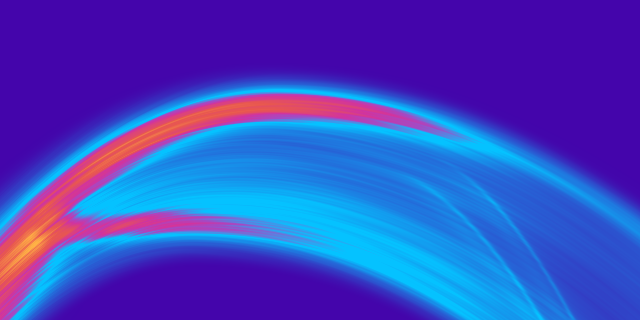
Give the GLSL for this background, as a WebGL 2 fragment shader.

```glsl
#version 300 es
precision highp float;
// A glowing arched ribbon that forks from a hot stem at the lower left.
// Parabolic arches give signed distances; their glows add up to one heat
// value, streaked by gradient noise along the arches and mapped to colour.

uniform vec2 u_resolution;
out vec4 fragColor;

vec2 hashGradient(vec2 cell) {
    vec3 q = fract(cell.xyx * vec3(0.1031, 0.103, 0.0973));
    q += dot(q, q.yzx + 33.33);
    return fract((q.xx + q.yz) * q.zy) * 2.0 - 1.0;
}

float gradientNoise(vec2 p) {
    vec2 cell = floor(p);
    vec2 f = p - cell;
    vec2 w = f * f * f * (f * (f * 6.0 - 15.0) + 10.0);
    vec2 e = vec2(0.0, 1.0);
    float a = dot(hashGradient(cell), f);
    float b = dot(hashGradient(cell + e.yx), f - e.yx);
    float c = dot(hashGradient(cell + e.xy), f - e.xy);
    float d = dot(hashGradient(cell + e.yy), f - e.yy);
    return mix(mix(a, b, w.x), mix(c, d, w.x), w.y);
}

// Height of an arch with its own curvature on each side of the peak.
float archHeight(float x, vec2 peak, vec2 bend) {
    float d = x - peak.x;
    return peak.y - (d < 0.0 ? bend.x : bend.y) * d * d;
}

// Approximate signed distance to an arch, positive above it.
float archDistance(vec2 p, vec2 peak, vec2 bend) {
    float d = p.x - peak.x;
    float slope = 2.0 * d * (d < 0.0 ? bend.x : bend.y);
    return (p.y - archHeight(p.x, peak, bend)) / sqrt(1.0 + slope * slope);
}

float segmentDistance(vec2 p, vec2 a, vec2 b) {
    vec2 ab = b - a;
    return length(p - a - ab * clamp(dot(p - a, ab) / dot(ab, ab), 0.0, 1.0));
}

float glow(float distance, float width) {
    float r = distance / width;
    return exp(-r * r);
}

float ramp(float from, float to, float x) {
    return clamp((x - from) / (to - from), 0.0, 1.0);
}

vec3 heatColor(float h) {
    vec3 c = mix(vec3(0.265, 0.02, 0.67), vec3(0.15, 0.39, 0.84), ramp(0.0, 0.28, h));
    c = mix(c, vec3(0.02, 0.76, 1.0), ramp(0.28, 0.47, h));
    c = mix(c, vec3(0.64, 0.29, 0.77), ramp(0.51, 0.61, h));
    c = mix(c, vec3(0.82, 0.20, 0.62), ramp(0.61, 0.69, h));
    c = mix(c, vec3(0.91, 0.34, 0.31), ramp(0.69, 0.83, h));
    return mix(c, vec3(1.0, 0.70, 0.27), ramp(0.83, 1.02, h));
}

// Two steep thin folds crossing the right half of the ribbon.
float foldLines(vec2 p) {
    float sum = 0.0;
    for (int i = 0; i < 2; i++) {
        float k = float(i);
        vec2 peak = mix(vec2(1.2, 0.55), vec2(1.08, 0.5), k);
        float d = archDistance(p, peak, vec2(mix(1.57, 1.33, k)));
        float fade = smoothstep(0.12, 0.4, p.x - peak.x);
        sum += fade * (0.09 * glow(d, 0.007) + 0.05 * glow(d + 0.025, 0.03));
    }
    return sum;
}

void main() {
    vec2 p = gl_FragCoord.xy / u_resolution.y;
    p.x *= 2.0 * u_resolution.y / u_resolution.x;

    // Arches: outer ridge, lower branch and the inner boundary.
    vec2 upperPeak = vec2(0.88, 0.67), upperBend = vec2(0.57, 0.31);
    vec2 innerPeak = vec2(0.62, 0.255), innerBend = vec2(0.8, 0.36);
    float upper = archDistance(p, upperPeak, upperBend);
    float inner = archDistance(p, innerPeak, innerBend);
    float lower = archDistance(p, vec2(0.55, 0.303), vec2(0.3, 0.35));
    float band = archDistance(p, vec2(0.6, 0.36), vec2(0.4, 0.34));

    // Streaks follow the arches lying between the two boundaries.
    float innerY = archHeight(p.x, innerPeak, innerBend);
    float across = (p.y - innerY) / (archHeight(p.x, upperPeak, upperBend) - innerY);
    float flow = across + 0.06 * p.x;
    float streaks = gradientNoise(vec2(p.x * 1.5, flow * 14.0))
        + 0.8 * gradientNoise(vec2(p.x * 1.8 + 7.0, flow * 34.0))
        + 0.6 * gradientNoise(vec2(p.x * 2.5 + 3.0, flow * 75.0));

    // Blue body with soft edges, dimmer toward the right.
    float outerWidth = 0.13 + 0.04 * (1.0 - p.x);
    float body = (1.0 - smoothstep(0.0, outerWidth, upper)) * smoothstep(-0.09, 0.03, inner);
    float base = 0.32 - 0.13 * smoothstep(1.35, 1.95, p.x);
    base += 0.08 * gradientNoise(vec2(p.x * 1.6 + 4.0, flow * 4.0));

    // Glowing ridges, joined smoothly where they meet.
    float upperGain = mix(0.3, 0.52, smoothstep(0.0, 0.35, p.x));
    upperGain = mix(upperGain, 0.17, smoothstep(0.7, 1.7, p.x));
    float lowerGain = mix(0.42, 0.12, smoothstep(0.35, 1.1, p.x)) * smoothstep(0.0, 0.25, p.x);
    float bandGain = mix(0.18, 0.13, smoothstep(0.9, 1.5, p.x)) * smoothstep(0.1, 0.35, p.x);
    float upperGlow = upperGain * glow(upper, mix(0.07, 0.052, smoothstep(0.0, 0.9, p.x)));
    float stem = 0.43 * glow(segmentDistance(p, vec2(-0.06, -0.02), vec2(0.16, 0.3)), 0.09);
    float ridges = length(vec4(upperGlow, lowerGain * glow(lower, 0.045),
        bandGain * glow(band, 0.075), stem));
    float ember = 0.2 * glow(segmentDistance(p, vec2(-0.02, 0.15), vec2(0.1, 0.24)), 0.045);

    float heat = body * (base + foldLines(p)) + ridges + ember;
    heat *= 1.0 + 0.17 * streaks;
    fragColor = vec4(heatColor(heat), 1.0);
}
```
